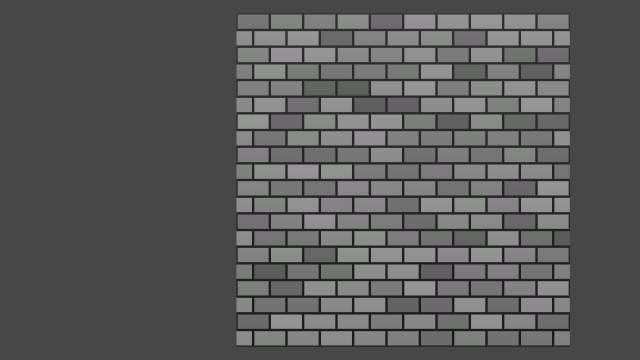
Give the GLSL for this pattern, as a WebGL 2 fragment shader.

```glsl
#version 300 es
precision highp float;
// A square panel of grey bricks in running bond, 10 across and 20 rows,
// set right of centre on a plain grey ground. Each brick gets a hashed tone;
// box distances give the mortar lines, which deepen towards the bottom.

uniform vec2 u_resolution;
out vec4 outColor;

const vec3 GROUND = vec3(0.28);
const vec3 MORTAR_LOW = vec3(0.105);
const vec3 MORTAR_HIGH = vec3(0.185);
const float BRICK_DARK = 0.35;
const float BRICK_LIGHT = 0.585;

const vec2 PANEL_CENTRE = vec2(0.231, 0.0);  // from canvas centre, in heights
const float PANEL_SIZE = 0.926;
const vec2 BRICK_COUNT = vec2(10.0, 20.0);
const float HALF_MORTAR = 0.071;             // in row heights

// Sine-free hash of a 2D cell to 0..1
float hash21(vec2 p) {
    vec3 q = fract(vec3(p.xyx) * 0.1031);
    q += dot(q, q.yzx + 33.33);
    return fract((q.x + q.y) * q.z);
}

float boxDistance(vec2 p, vec2 halfSize) {
    vec2 d = abs(p) - halfSize;
    return length(max(d, 0.0)) + min(max(d.x, d.y), 0.0);
}

// Coverage of the inside of a shape, softened over one pixel
float coverage(float dist, float pixel) {
    return clamp(0.5 - dist / pixel, 0.0, 1.0);
}

// Tone of one brick: weighted to light greys, with a faint tint and shading
vec3 brickColor(vec2 id, vec2 local) {
    float tone = mix(BRICK_DARK, BRICK_LIGHT, sqrt(hash21(id + 7.0)));
    float tint = (hash21(id + 51.0) - 0.5) * 0.014;
    float shade = 1.0 + 0.03 * local.y;
    return (vec3(tone) + tint * vec3(0.5, -1.0, 0.5)) * shade;
}

// Wall in panel coordinates 0..1; pixel is given in row heights
vec3 brickWall(vec2 uv, float pixel) {
    vec2 grid = uv * BRICK_COUNT;
    float row = floor(grid.y);
    grid.x += 0.5 * (1.0 - mod(row, 2.0));   // shift alternate rows

    vec2 id = floor(grid);
    vec2 cellSize = vec2(BRICK_COUNT.y / BRICK_COUNT.x, 1.0);
    vec2 local = (fract(grid) - 0.5) * cellSize;
    float dist = boxDistance(local, 0.5 * cellSize - HALF_MORTAR);

    vec3 mortar = mix(MORTAR_LOW, MORTAR_HIGH, uv.y);
    return mix(mortar, brickColor(id, local), coverage(dist, pixel));
}

void main() {
    float pixel = 1.0 / u_resolution.y;
    vec2 p = (gl_FragCoord.xy - 0.5 * u_resolution) * pixel - PANEL_CENTRE;

    // Panel over ground
    vec2 uv = p / PANEL_SIZE + 0.5;
    float rowPixel = pixel * BRICK_COUNT.y / PANEL_SIZE;
    float panel = coverage(boxDistance(p, vec2(0.5 * PANEL_SIZE)), pixel);
    vec3 wall = brickWall(clamp(uv, 0.0, 0.9999), rowPixel);

    outColor = vec4(mix(GROUND, wall, panel), 1.0);
}
```
